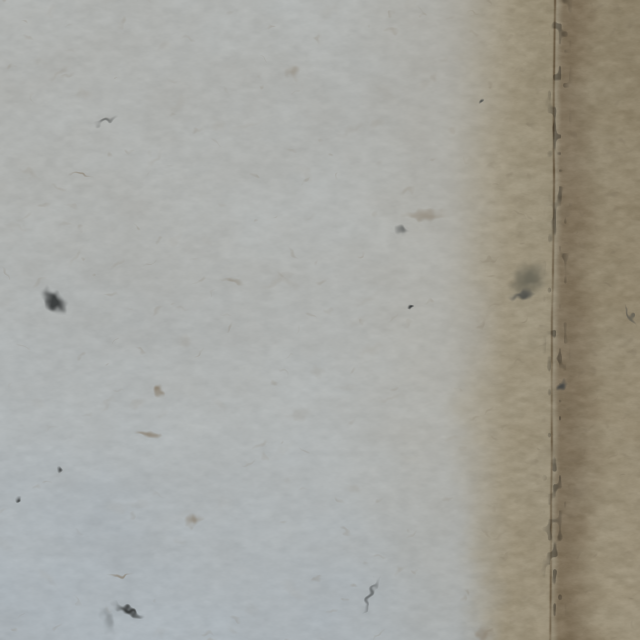
Write a three.js fragment shader that draws this texture.

```glsl
// Aged pale paper with a brown stained band and a vertical crease on the right.
// Smooth tints and fractal noise form the sheet; hashed cells scatter faint fibres,
// and soft, ragged, rotated ellipses lay the larger specks and stains on top.
#define PAPER vec3(0.685, 0.693, 0.683)
#define COOL vec3(0.665, 0.695, 0.715)
#define TAN vec3(0.615, 0.580, 0.500)
#define SHADE vec3(0.490, 0.440, 0.360)
#define BROWN vec3(0.51, 0.46, 0.39)
#define INK vec3(0.24, 0.25, 0.25)
#define GRAIN 0.065
#define MOTTLE 0.045
#define FIBRE_STRENGTH 0.20

varying vec2 vUv;

float hash(vec2 p) {
  vec3 q = fract(vec3(p.xyx) * 0.1031);
  q += dot(q, q.yzx + 33.33);
  return fract((q.x + q.y) * q.z);
}

float noise(vec2 p) {
  vec2 i = floor(p), f = fract(p);
  f = f * f * (3.0 - 2.0 * f);
  return mix(mix(hash(i), hash(i + vec2(1.0, 0.0)), f.x),
             mix(hash(i + vec2(0.0, 1.0)), hash(i + 1.0), f.x), f.y);
}

float fbm(vec2 p) {
  float sum = 0.0, amp = 0.5;
  for (int i = 0; i < 4; i++) {
    sum += amp * noise(p);
    p = mat2(0.95, 0.31, -0.31, 0.95) * p * 2.03 + 17.1;
    amp *= 0.5;
  }
  return sum;
}

// Soft ellipse: half sizes in canvas units, angle in radians.
float speck(vec2 p, vec2 center, vec2 size, float angle) {
  vec2 d = p - center;
  float c = cos(angle), s = sin(angle);
  d = vec2(c * d.x + s * d.y, c * d.y - s * d.x) / size;
  return 1.0 - smoothstep(0.1, 1.35, length(d));
}

// One short fibre in some of the cells of a jittered grid.
float fibres(vec2 p, float cells, float density) {
  vec2 g = p * cells, base = floor(g);
  float cover = 0.0;
  for (int y = -1; y <= 1; y++) {
    for (int x = -1; x <= 1; x++) {
      vec2 id = base + vec2(float(x), float(y)) + cells;
      float pick = hash(id + 3.7), turn = hash(id + 9.2);
      vec2 center = id - cells + vec2(hash(id), hash(id + 5.1));
      vec2 size = vec2(mix(0.14, 0.40, hash(id + 2.6)), mix(0.07, 0.16, hash(id + 7.3)));
      float mark = speck(g, center, size, (turn - 0.5) * 1.8);
      cover = max(cover, mark * step(pick, density) * (0.3 + 0.7 * hash(id + 1.9)));
    }
  }
  return cover;
}

void main() {
  vec2 p = vUv;
  float cloud = fbm(p * 6.0) - 0.47;
  float blotch = fbm(p * vec2(20.0, 28.0) + 31.0) - 0.47;
  vec2 w = p + 0.010 * (vec2(noise(p * 110.0), noise(p * 110.0 + 40.0)) - 0.5);

  // Sheet: cooler towards the lower left.
  vec3 col = mix(PAPER, COOL, smoothstep(0.75, 0.0, p.y + 0.35 * p.x + cloud * 0.3));
  col -= vec3(0.012, 0.022, 0.036) * smoothstep(0.50, 0.72, p.x + cloud * 0.1);

  // Stained band, wider and darker towards the top.
  float edge = p.x + cloud * 0.06 + blotch * 0.03;
  float band = smoothstep(mix(0.715, 0.665, p.y), mix(0.785, 0.825, p.y), edge);
  col = mix(col, TAN, band);
  float crease = p.x - mix(0.859, 0.867, p.y) - 0.002 * (noise(vec2(p.y * 14.0, 2.0)) - 0.5);
  col -= vec3(0.045, 0.048, 0.055) * smoothstep(-0.11, 0.0, crease) * (0.15 + 0.85 * p.y);

  // Shadowed fold with an uneven outer edge, then the crease line.
  vec3 outer = mix(vec3(0.595, 0.555, 0.470), vec3(0.545, 0.505, 0.420), p.y);
  float wave = 0.020 * (noise(vec2(p.y * 9.0, 5.0)) - 0.5);
  vec3 fold = mix(SHADE, outer, smoothstep(0.022, 0.085, crease + wave + blotch * 0.03));
  fold = mix(TAN * 0.95, fold, smoothstep(0.0, 0.014, crease + blotch * 0.012));
  col = mix(col, fold, smoothstep(-0.001, 0.003, crease));
  float broken = 0.35 + 0.65 * noise(vec2(p.y * 45.0, 8.0));
  float line = exp(-pow(crease / 0.0019, 2.0)) * broken * mix(0.65, 1.0, p.y);
  col = mix(col, vec3(0.33, 0.27, 0.19), line);

  // Mottling, streaked grain and scattered fibres.
  float stain = smoothstep(0.70, 0.82, p.x);
  col += MOTTLE * (cloud + 0.7 * blotch) * vec3(0.8, 1.0, 1.2);
  col += GRAIN * (fbm(p * vec2(65.0, 120.0)) - 0.47) * (0.8 + 0.7 * stain);
  float fleck = 0.6 * fibres(w, 16.0, 0.30) + fibres(w + 0.37, 36.0, 0.16 + 0.18 * stain);
  col = mix(col, BROWN * (1.0 - 0.2 * stain), min(fleck, 1.0) * FIBRE_STRENGTH);
  float seam = smoothstep(0.025, 0.0, abs(crease - 0.007));
  col *= 1.0 - 0.30 * seam * smoothstep(0.70, 0.90, noise(p * vec2(120.0, 75.0) + 6.0));

  // Warm stains.
  float warm = 0.45 * speck(w, vec2(0.664, 0.664), vec2(0.030, 0.008), 0.0);
  warm += 0.75 * speck(w, vec2(0.248, 0.391), vec2(0.009, 0.011), 0.4);
  warm += 0.65 * speck(w, vec2(0.233, 0.322), vec2(0.019, 0.005), -0.2);
  warm += 0.60 * speck(w, vec2(0.303, 0.187), vec2(0.014, 0.008), 0.6);
  warm += 0.60 * speck(w, vec2(0.189, 0.100), vec2(0.017, 0.003), 0.0);
  warm += 0.35 * speck(w, vec2(0.458, 0.888), vec2(0.009, 0.012), 0.0);
  warm += 0.35 * speck(w, vec2(0.361, 0.562), vec2(0.016, 0.004), -0.2);
  warm += 0.50 * speck(w, vec2(0.126, 0.728), vec2(0.016, 0.003), 0.0);
  warm += 0.50 * speck(w, vec2(0.755, 0.008), vec2(0.013, 0.012), 0.3);
  col = mix(col, BROWN, warm);

  // Grey patch beside the crease, and dark specks.
  col = mix(col, vec3(0.39, 0.38, 0.33), 0.85 * speck(w, vec2(0.826, 0.563), vec2(0.031, 0.022), 0.9));
  float ink = 0.70 * speck(w, vec2(0.816, 0.538), vec2(0.018, 0.007), 0.2);
  ink += 1.05 * speck(w, vec2(0.084, 0.529), vec2(0.022, 0.012), -0.8);
  ink += 1.00 * speck(w, vec2(0.199, 0.046), vec2(0.021, 0.005), -0.4);
  ink += 1.00 * speck(w, vec2(0.643, 0.520), vec2(0.006, 0.004), -0.7);
  ink += 0.50 * speck(w, vec2(0.630, 0.639), vec2(0.011, 0.006), -0.2);
  ink += 0.85 * speck(w, vec2(0.876, 0.398), vec2(0.008, 0.005), 0.7);
  ink += 0.55 * speck(w, vec2(0.579, 0.070), vec2(0.028, 0.004), 1.15);
  ink += 0.50 * speck(w, vec2(0.164, 0.812), vec2(0.016, 0.004), 0.5);
  ink += 0.85 * speck(w, vec2(0.026, 0.221), vec2(0.005, 0.004), 0.0);
  ink += 0.80 * speck(w, vec2(0.092, 0.268), vec2(0.005, 0.004), 0.0);
  ink += 0.75 * speck(w, vec2(0.751, 0.844), vec2(0.004), 0.0);
  ink += 0.45 * speck(w, vec2(0.986, 0.505), vec2(0.018, 0.003), -1.0);
  ink += 0.25 * speck(w, vec2(0.169, 0.030), vec2(0.010, 0.018), 0.3);
  gl_FragColor = vec4(mix(col, INK, min(ink, 1.0)), 1.0);
}
```
